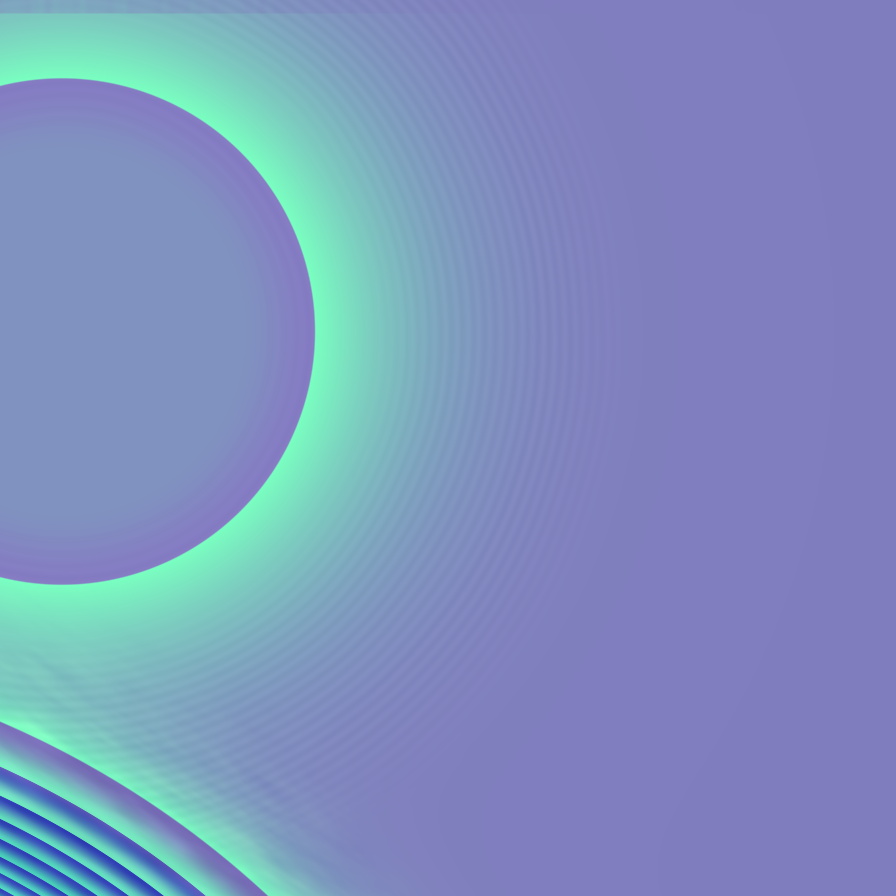
Reproduce this texture map procedurally as a Shadertoy shader.

```glsl
// A normal-map style relief: a flat disc with a soft green halo, and a corner
// of concentric saw-tooth ridges whose spacing tightens inwards.
// Built from circle distances, exponential falloffs and stretched value noise.

#define DISC_CENTER vec2(0.069, 0.630)
#define DISC_RADIUS 0.2826
#define RIDGE_CENTER vec2(-0.410, -0.763)
#define RIDGE_RADIUS 1.0417
#define RIDGE_CHIRP vec2(13.8, 165.0)
#define TOP_BAND 0.985
#define STREAK_STRENGTH 0.22
#define RIPPLE_STRENGTH 0.010

const vec3 BASE = vec3(0.502, 0.492, 0.745);
const vec3 GREEN = vec3(0.475, 1.000, 0.755);
const vec3 DISC_BLUE = vec3(0.500, 0.573, 0.750);
const vec3 DISC_RIM = vec3(0.520, 0.485, 0.765);
const vec3 DEEP_BLUE = vec3(0.200, 0.250, 0.720);
const vec3 TEAL = vec3(0.300, 0.840, 0.740);

float hash(vec2 p) {
    p = fract(p * vec2(0.1031, 0.1130));
    p += dot(p, p.yx + 33.33);
    return fract((p.x + p.y) * p.x * 17.0);
}

float noise(vec2 p) {
    vec2 i = floor(p), f = fract(p);
    f = f * f * (3.0 - 2.0 * f);
    return mix(mix(hash(i), hash(i + vec2(1, 0)), f.x),
               mix(hash(i + vec2(0, 1)), hash(i + vec2(1, 1)), f.x), f.y);
}

// Fine streaks running almost along the ridges
float streaks(vec2 uv) {
    vec2 q = vec2(dot(uv, vec2(0.85, -0.53)), dot(uv, vec2(0.53, 0.85)));
    float sum = 0.0, weight = 0.5;
    for (int i = 0; i < 3; i++) {
        sum += weight * (noise(q * vec2(16.0, 65.0) + 40.0) - 0.5);
        q = q * 1.8 + 0.37;
        weight *= 0.6;
    }
    return sum;
}

// Ramp from blue to green in each tooth, with a smoothed reset
vec3 ridgeColor(float depth, float px) {
    float phase = RIDGE_CHIRP.x * depth + RIDGE_CHIRP.y * depth * depth;
    float slope = RIDGE_CHIRP.x + 2.0 * RIDGE_CHIRP.y * depth;
    float tooth = fract(phase);
    float soft = clamp(px * slope, 0.001, 0.5);
    float ramp = smoothstep(0.0, 0.95, tooth) * (1.0 - smoothstep(1.0 - soft, 1.0, tooth));
    float deep = smoothstep(0.6, 1.5, phase);
    vec3 low = mix(vec3(0.48, 0.43, 0.73), DEEP_BLUE, deep);
    vec3 high = mix(vec3(0.46, 0.92, 0.75), TEAL, smoothstep(1.0, 5.0, phase));
    return mix(low, high, ramp);
}

void mainImage(out vec4 fragColor, in vec2 fragCoord) {
    vec2 uv = fragCoord / iResolution.xy;
    float px = 1.0 / min(iResolution.x, iResolution.y);
    float disc = length(uv - DISC_CENTER) - DISC_RADIUS;
    float ridge = length(uv - RIDGE_CENTER) - RIDGE_RADIUS;

    // Halo, dimmed in the thin strip along the top
    float d = max(disc, 0.0);
    float halo = exp(-7.0 * d - 12.0 * d * d);
    float strip = smoothstep(TOP_BAND - px, TOP_BAND + px, uv.y);
    float bars = noise(vec2(uv.x * 130.0, 3.0)) - 0.5;
    halo *= 1.0 - strip * (0.38 + 0.12 * bars);

    // Glow along the outer ridge, broken up by streaks
    float r = max(ridge, 0.0);
    float ridgeGlow = exp(-25.0 * r);
    float glow = 1.0 - (1.0 - halo) * (1.0 - ridgeGlow);
    float streakArea = exp(-pow(r / 0.10, 2.0)) * (1.0 - smoothstep(0.35, 0.50, uv.x));
    float streak = streaks(uv) * streakArea;
    glow = clamp(glow + STREAK_STRENGTH * streak, 0.0, 1.0);
    vec3 color = mix(BASE, GREEN, glow);
    color += vec3(0.10, 0.04, 0.04) * streak;

    // Faint contour ripples in the halo
    float warp = noise(uv * 9.0) * 3.0;
    float fade = smoothstep(0.03, 0.15, d) * (1.0 - smoothstep(0.25, 0.38, d));
    color += RIPPLE_STRENGTH * fade * sin(disc * 520.0 + warp);

    // Disc with a purple rim
    float plateau = smoothstep(0.0, 0.085, -disc);
    vec3 discColor = mix(DISC_RIM, DISC_BLUE, plateau);
    discColor += 0.005 * (1.0 - plateau) * sin(disc * 450.0 + warp);
    color = mix(discColor, color, smoothstep(-px, px, disc));

    // Saw-tooth ridges in the corner
    vec3 teeth = ridgeColor(max(-ridge, 0.0), px) + 0.10 * streaks(uv);
    color = mix(teeth, color, smoothstep(-px, px, ridge));

    fragColor = vec4(clamp(color, 0.0, 1.0), 1.0);
}
```
